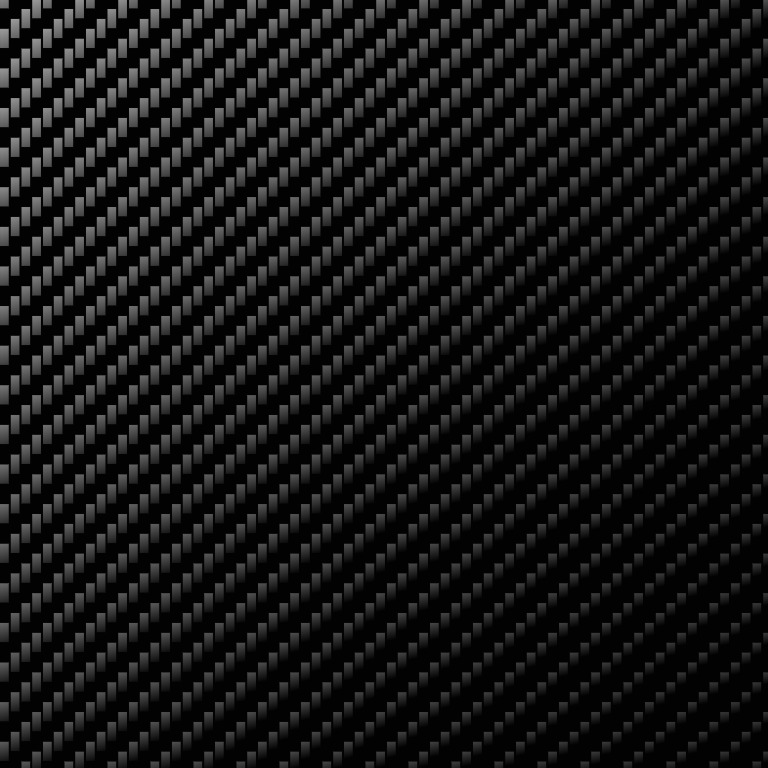
Give the GLSL for this texture, as a three.js fragment shader.

```glsl
varying vec2 vUv;

// Weave layout: repeats over the canvas and tow size as a share of its cell
const vec2 CELLS = vec2(71.44, 19.39);
const vec2 TOW_SIZE = vec2(0.81, 0.485);
const vec2 TOW_OFFSET = vec2(0.095, -0.4695);
const float COLUMN_STEP = 0.25;
const float EDGE_SOFTNESS = 0.0008;

// Sheen: brightness of the tow tops along the light, and fall down each tow
const vec2 LIGHT_WEIGHTS = vec2(0.54, 0.46);
const float TOP_BRIGHTNESS = 0.62;
const float LIGHT_FALL = 0.74;
const float LIGHT_CURVE = 0.32;
const float TOW_FALL_NEAR = 0.20;
const float TOW_FALL_FAR = 0.34;
const float SIDE_SHADE = 0.025;

const vec3 BASE_COLOR = vec3(0.008);
const vec3 FIBER_TINT = vec3(1.0);

// Signed distance to a centred box
float boxDistance(vec2 p, vec2 halfSize) {
  vec2 d = abs(p) - halfSize;
  return length(max(d, 0.0)) + min(max(d.x, d.y), 0.0);
}

// Brightness of a tow at a place on the canvas; along runs 0 to 1 down the tow
float towSheen(vec2 place, float along, float across) {
  float depth = dot(place, LIGHT_WEIGHTS);
  float top = TOP_BRIGHTNESS - LIGHT_FALL * depth + LIGHT_CURVE * depth * depth;
  float fall = mix(TOW_FALL_NEAR, TOW_FALL_FAR, depth);
  return max(top - fall * along - SIDE_SHADE * across, 0.0);
}

void main() {
  // Measure downward from the upper left, where the light is strongest
  vec2 place = vec2(vUv.x, 1.0 - vUv.y);

  // Each column is raised by a quarter repeat to form the twill
  vec2 grid = place * CELLS + TOW_OFFSET;
  float column = floor(grid.x);
  grid.y += column * COLUMN_STEP;
  vec2 local = fract(grid) - 0.5;

  // Tow shape, with distances in canvas units
  float dist = boxDistance(local / CELLS, 0.5 * TOW_SIZE / CELLS);
  float mask = 1.0 - smoothstep(-EDGE_SOFTNESS, EDGE_SOFTNESS, dist);

  // Light the fibers over the dark base
  vec2 towUv = clamp(local / TOW_SIZE + 0.5, 0.0, 1.0);
  float sheen = towSheen(place, towUv.y, towUv.x - 0.5);
  vec3 color = mix(BASE_COLOR, max(FIBER_TINT * sheen, BASE_COLOR), mask);
  gl_FragColor = vec4(color, 1.0);
}
```
